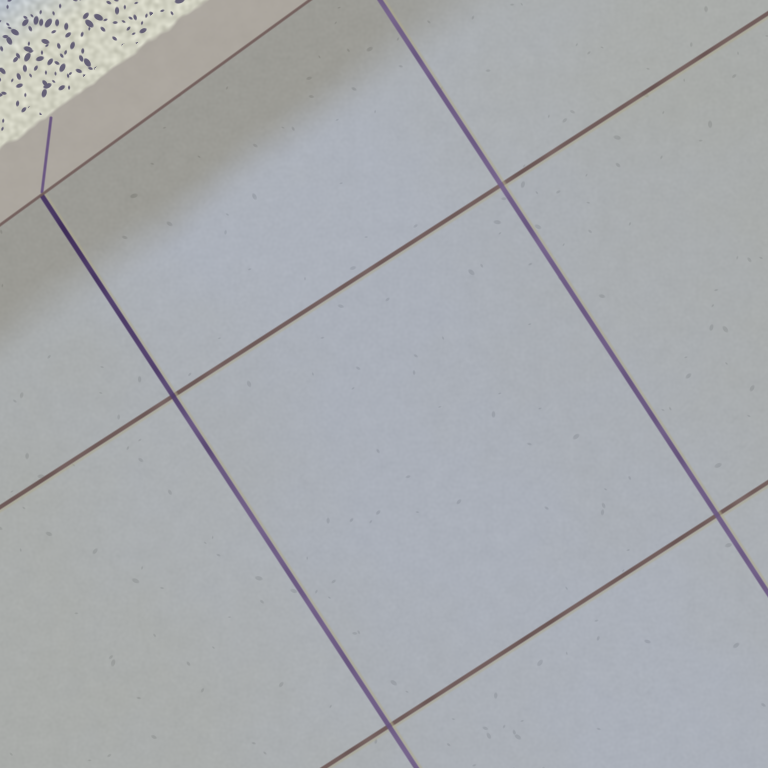
Give the GLSL for this texture, as a WebGL 1 fragment shader.

```glsl
precision highp float;
// Large grey floor tiles laid at a slant, with a skirting and speckled terrazzo in the upper left corner.
uniform vec2 u_resolution;

// Tile lattice: one crossing and the two tile edges
const vec2 CROSSING = vec2(0.2253, 0.4844);
const vec2 EDGE_U = vec2(0.4271, 0.2747);
const vec2 EDGE_V = vec2(0.2812, -0.4297);
const float GROUT_HALF_WIDTH = 0.0031;

// Skirting: foot line, height and its vertical joint
const float FOOT_OFFSET = 0.707;
const float FOOT_SLOPE = 0.726;
const float SKIRTING_HEIGHT = 0.079;
const vec2 JOINT_TOP = vec2(0.0664, 0.8464);
const vec2 JOINT_FOOT = vec2(0.0547, 0.750);
const float THIN_HALF_WIDTH = 0.0018;

const float SHADOW_REACH = 0.122;
const float SPECK_SCALE = 82.0;

const vec3 TILE_BLUE = vec3(0.672, 0.693, 0.730);
const vec3 TILE_GREY = vec3(0.660, 0.670, 0.660);
const vec3 TILE_SHADE = vec3(0.605, 0.603, 0.580);
const vec3 GROUT_PURPLE = vec3(0.41, 0.34, 0.50);
const vec3 GROUT_DARK = vec3(0.25, 0.18, 0.36);
const vec3 GROUT_BROWN = vec3(0.42, 0.34, 0.33);
const vec3 FRINGE = vec3(0.67, 0.65, 0.54);
const vec3 SKIRTING = vec3(0.670, 0.650, 0.620);
const vec3 TERRAZZO_WARM = vec3(0.82, 0.82, 0.76);
const vec3 TERRAZZO_COOL = vec3(0.70, 0.74, 0.80);
const vec3 SPECK_DARK = vec3(0.32, 0.30, 0.41);

float cross2(vec2 a, vec2 b) { return a.x * b.y - a.y * b.x; }

vec2 hash2(vec2 p) {
  p = vec2(dot(p, vec2(127.1, 311.7)), dot(p, vec2(269.5, 183.3)));
  return fract(sin(p) * 43758.55);
}

float gradientNoise(vec2 p) {
  vec2 i = floor(p), f = fract(p);
  vec2 s = f * f * f * (f * (f * 6.0 - 15.0) + 10.0);
  float sum = 0.0;
  for (int y = 0; y < 2; y++) {
    for (int x = 0; x < 2; x++) {
      vec2 c = vec2(float(x), float(y));
      vec2 w = mix(1.0 - s, s, c);
      sum += w.x * w.y * dot(hash2(i + c) * 2.0 - 1.0, f - c);
    }
  }
  return sum;
}

float fbm(vec2 p) {
  float sum = 0.0, amp = 0.5;
  for (int i = 0; i < 4; i++) {
    sum += amp * gradientNoise(p);
    p = p * 2.1 + 17.3;
    amp *= 0.6;
  }
  return sum;
}

// Coverage of scattered oval specks, one at most in each unit cell
float specks(vec2 p, float density, float blur) {
  float cover = 0.0;
  for (int y = -1; y <= 1; y++) {
    for (int x = -1; x <= 1; x++) {
      vec2 cell = floor(p) + vec2(float(x), float(y));
      vec2 shape = hash2(cell + 41.0);
      vec2 d = p - cell - hash2(cell);
      float a = shape.x * 6.283;
      d = vec2(cos(a) * d.x + sin(a) * d.y, cos(a) * d.y - sin(a) * d.x);
      float r = mix(0.14, 0.42, shape.y * shape.y);
      float here = step(hash2(cell + 7.0).x, density);
      cover = max(cover, here * (1.0 - smoothstep(r - blur, r + blur, length(d * vec2(0.8, 1.4)))));
    }
  }
  return cover;
}

float line(float d, float halfWidth, float blur) {
  return 1.0 - smoothstep(halfWidth - blur, halfWidth + blur, abs(d));
}

void main() {
  float px = 1.0 / min(u_resolution.x, u_resolution.y);
  vec2 p = gl_FragCoord.xy * px;
  float soft = max(px, 0.0014);

  // Lattice coordinates and signed distance to the nearest grout lines
  float area = cross2(EDGE_U, EDGE_V);
  vec2 r = p - CROSSING;
  vec2 uv = vec2(cross2(r, EDGE_V), cross2(EDGE_U, r)) / area;
  vec2 pitch = abs(area) / vec2(length(EDGE_V), length(EDGE_U));
  vec2 d = (fract(uv + 0.5) - 0.5) * pitch;
  float wall = (p.y - FOOT_OFFSET - FOOT_SLOPE * p.x) / length(vec2(1.0, FOOT_SLOPE));

  // Tiles: cool sheen, shadow at the skirting, mottling and rare pits
  float cloud = fbm(p * 5.0);
  float sheen = exp(-pow((uv.x - 0.5) / 0.72, 2.0)) + cloud * 0.5;
  vec3 col = mix(TILE_GREY, TILE_BLUE, clamp(sheen, 0.0, 1.0));
  float shade = smoothstep(-0.04, 0.04, wall + SHADOW_REACH + cloud * 0.03);
  col = mix(col, TILE_SHADE, shade * (1.0 - 0.4 * smoothstep(0.9, 1.3, uv.x)));
  col += 0.008 * (hash2(floor(uv)).x - 0.5) + 0.025 * fbm(p * 45.0) + 0.015 * gradientNoise(p * 190.0);
  col -= 0.06 * specks(p * 110.0, 0.012, 0.15);

  // Grout: brown one way, purple the other, each with a pale fringe
  float wear = 0.08 * gradientNoise(p * 30.0);
  col = mix(col, FRINGE, 0.5 * line(d.y - 0.004, 0.002, 0.002));
  col = mix(col, GROUT_BROWN + wear, 0.92 * line(d.y, GROUT_HALF_WIDTH * 0.85, soft));
  col = mix(col, FRINGE, 0.6 * line(d.x - 0.0045, 0.002, 0.002));
  float grime = (1.0 - smoothstep(-0.5, 0.5, uv.y)) * (1.0 - step(0.5, uv.x));
  col = mix(col, mix(GROUT_PURPLE, GROUT_DARK, grime) + wear, 0.92 * line(d.x, GROUT_HALF_WIDTH, soft));

  // Skirting with its foot line and joint
  vec3 board = SKIRTING + 0.03 * fbm(p * 30.0);
  vec2 along = JOINT_TOP - JOINT_FOOT;
  float t = clamp(dot(p - JOINT_FOOT, along) / dot(along, along), 0.0, 1.0);
  board = mix(board, GROUT_PURPLE, line(length(p - JOINT_FOOT - t * along), THIN_HALF_WIDTH, soft));
  col = mix(col, board, smoothstep(-soft, soft, wall));
  col = mix(col, GROUT_BROWN, 0.85 * line(wall, THIN_HALF_WIDTH, soft));

  // Terrazzo with a ragged pale rim
  float inside = wall - SKIRTING_HEIGHT + 0.006 * gradientNoise(p * 60.0);
  vec3 stone = mix(TERRAZZO_WARM, TERRAZZO_COOL, smoothstep(0.07, 0.19, inside));
  stone += 0.14 * gradientNoise(p * 110.0);
  float blur = max(0.1, px * SPECK_SCALE);
  stone = mix(stone, SPECK_DARK, 0.85 * specks(p * SPECK_SCALE, 0.65 * smoothstep(0.0, 0.03, inside), blur));
  col = mix(col, stone, smoothstep(-0.003, 0.003, inside));

  gl_FragColor = vec4(clamp(col, 0.0, 1.0), 1.0);
}
```
